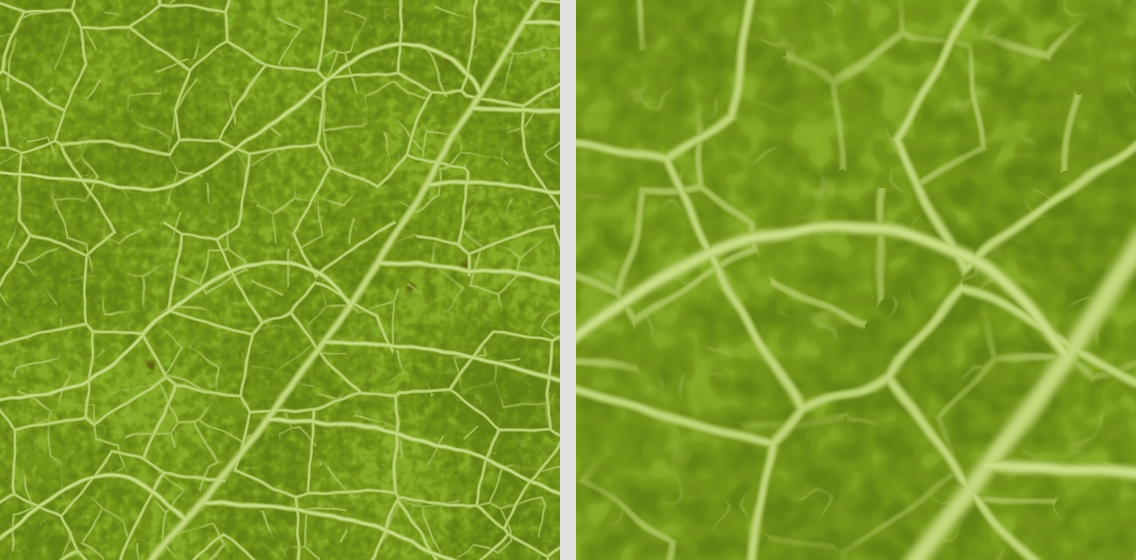
Left, the full canvas; right, a detail of the centre.
Give the GLSL for this texture, as a Shadertoy shader.

```glsl
// Backlit green leaf: a slanted midrib, curved side veins, a net of fine veins and mottled tissue.

const vec3 TISSUE = vec3(0.45, 0.58, 0.09);
const vec3 TISSUE_DARK = vec3(0.41, 0.54, 0.08);
const vec3 TISSUE_LIGHT = vec3(0.50, 0.64, 0.14);
const vec3 VEIN = vec3(0.66, 0.76, 0.35);
const vec3 VEIN_CORE = vec3(0.79, 0.87, 0.52);
const vec3 BLEMISH = vec3(0.36, 0.32, 0.06);

const float RIB_WIDTH = 0.0090;      // half widths, in canvas units
const float SIDE_WIDTH = 0.0052;
const float NET_WIDTH = 0.0034;
const float VEINLET_WIDTH = 0.0025;
const float NET_SCALE = 7.0;         // cells across the canvas
const float VEINLET_SCALE = 15.0;
const float NET_KEEP = 0.87;         // share of cell borders that carry a vein
const float VEINLET_KEEP = 0.46;
const int LEFT_VEINS = 3;
const int RIGHT_VEINS = 7;
const int BLEMISHES = 4;

vec2 hash2(vec2 p) {
    vec3 q = fract(p.xyx * vec3(0.1031, 0.1030, 0.0973));
    q += dot(q, q.yzx + 33.33);
    return fract((q.xx + q.yz) * q.zy);
}

float gradientNoise(vec2 p) {
    vec2 i = floor(p), f = fract(p);
    vec2 u = f * f * f * (f * (f * 6.0 - 15.0) + 10.0);
    vec2 e = vec2(0.0, 1.0);
    float a = dot(hash2(i) * 2.0 - 1.0, f);
    float b = dot(hash2(i + e.yx) * 2.0 - 1.0, f - e.yx);
    float c = dot(hash2(i + e.xy) * 2.0 - 1.0, f - e.xy);
    float d = dot(hash2(i + e.yy) * 2.0 - 1.0, f - e.yy);
    return mix(mix(a, b, u.x), mix(c, d, u.x), u.y);
}

vec2 noise2(vec2 p) {
    return vec2(gradientNoise(p), gradientNoise(p + 71.7));
}

// Distance to the borders of irregular cells; some borders are left out.
float netDistance(vec2 p, float scale, float keep) {
    p *= scale;
    vec2 home = floor(p), nearCell = home, nearOffset = vec2(9.0);
    for (int y = -1; y <= 1; y++)
    for (int x = -1; x <= 1; x++) {
        vec2 cell = home + vec2(x, y);
        vec2 offset = cell + 0.08 + 0.84 * hash2(cell) - p;
        if (dot(offset, offset) < dot(nearOffset, nearOffset)) {
            nearOffset = offset;
            nearCell = cell;
        }
    }
    float dist = 1.0;
    for (int y = -2; y <= 2; y++)
    for (int x = -2; x <= 2; x++) {
        if (x == 0 && y == 0) continue;
        vec2 cell = nearCell + vec2(x, y);
        if (hash2(cell + nearCell + 151.0).x > keep) continue;
        vec2 offset = cell + 0.08 + 0.84 * hash2(cell) - p;
        dist = min(dist, dot(0.5 * (nearOffset + offset), normalize(offset - nearOffset)));
    }
    return dist / scale;
}

float midribX(float y) {
    return 0.27 + 0.72 * y + 0.03 * sin(4.3 * y);
}

// Height of a side vein above its root; left veins arch up, right ones droop.
float sideCourse(float s, float side, float root) {
    return side < 0.0 ? 0.16 * sin(8.0 * s) * exp(-2.0 * s) - 0.2 * s
                      : -0.55 * s * s * (1.0 - 0.7 * root);
}

// x: coverage, y: bright core
vec2 veinProfile(float dist, float width) {
    return vec2(1.0 - smoothstep(0.35 * width, 1.35 * width, dist),
                1.0 - smoothstep(0.0, 0.85 * width, dist));
}

vec2 sideVein(vec2 p, float root, float side) {
    float s = side * (p.x - midribX(root));
    if (s < 0.0) return vec2(0.0);
    float height = sideCourse(s, side, root);
    float slope = (sideCourse(s + 0.01, side, root) - height) / 0.01;
    float dist = abs(p.y - root - height) / sqrt(1.0 + slope * slope);
    return veinProfile(dist, SIDE_WIDTH * (1.0 - 0.35 * s));
}

void mainImage(out vec4 fragColor, in vec2 fragCoord) {
    vec2 uv = fragCoord / iResolution.y;
    vec2 p = uv + 0.022 * noise2(uv * 6.0) + 0.004 * noise2(uv * 32.0);

    // Mottled tissue with short pale flecks
    float mottle = 0.5 * gradientNoise(uv * 5.0) + 0.6 * gradientNoise(uv * 45.0)
                 + 0.4 * gradientNoise(uv * 95.0 + 17.0);
    vec3 color = mix(TISSUE_DARK, TISSUE, smoothstep(-0.25, 0.0, mottle));
    color = mix(color, TISSUE_LIGHT, smoothstep(0.03, 0.26, mottle)) * (1.0 + 0.15 * mottle);
    float fleck = 1.0 - smoothstep(0.0, 0.07, abs(gradientNoise(uv * 48.0 + 5.0)));
    fleck *= smoothstep(0.12, 0.4, gradientNoise(uv * 37.0 + 29.0));
    color = mix(color, VEIN, 0.4 * fleck);

    // Small brown blemishes
    for (int i = 0; i < BLEMISHES; i++) {
        vec2 seed = hash2(vec2(float(i) + 3.0, 8.0));
        float r = length(uv - seed) + 0.008 * gradientNoise(uv * 90.0);
        color = mix(color, BLEMISH, 0.7 * (1.0 - smoothstep(0.002, 0.012, r)));
    }

    // Veins, from the finest to the midrib
    float fade = smoothstep(-0.3, 0.15, gradientNoise(uv * 11.0 + 40.0));
    vec2 vein = veinProfile(netDistance(p + 0.006 * noise2(uv * 24.0) + 3.1, VEINLET_SCALE, VEINLET_KEEP),
                            VEINLET_WIDTH) * vec2(0.75, 0.25) * fade;
    vein = max(vein, veinProfile(netDistance(p, NET_SCALE, NET_KEEP), NET_WIDTH) * vec2(0.95, 0.7));
    for (int i = 0; i < LEFT_VEINS; i++)
        vein = max(vein, sideVein(p, 0.07 + 0.385 * float(i), -1.0));
    for (int i = 0; i < RIGHT_VEINS; i++)
        vein = max(vein, sideVein(p, 0.105 + 0.142 * float(i), 1.0));
    vec2 ribPoint = mix(uv, p, 0.5);
    float ribDist = 0.81 * abs(ribPoint.x - midribX(ribPoint.y));
    vein = max(vein, veinProfile(ribDist, RIB_WIDTH * (1.0 - 0.3 * uv.y)) * vec2(1.0, 0.8));

    color = mix(color, VEIN, vein.x);
    color = mix(color, VEIN_CORE, vein.y);
    fragColor = vec4(color, 1.0);
}
```
